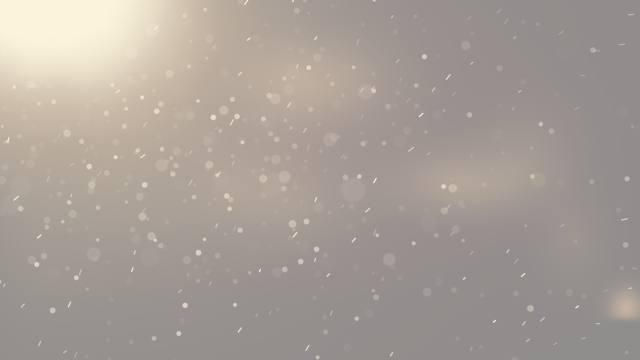
This background is drawn by a Shadertoy shader. Its source:

```glsl
const vec3 GREY  = vec3(0.560, 0.552, 0.547);
const vec3 MAUVE = vec3(0.598, 0.558, 0.556);
const vec3 TAN   = vec3(0.785, 0.718, 0.640);
const vec3 CREAM = vec3(0.985, 0.955, 0.855);
const vec3 SPARK = vec3(0.970, 0.935, 0.850);

const int   BOKEH_LAYERS = 4;
const float BOKEH_CELL   = 0.22;  // cell of the largest discs
const float BOKEH_SHRINK = 0.60;  // cell ratio between layers
const float BOKEH_FAINT  = 0.12;  // strength of the largest discs
const float BOKEH_GAIN   = 1.95;  // strength ratio between layers
const float STREAK_CELL  = 0.068;
const float STREAK_HALF  = 0.0080;
const float STREAK_WIDTH = 0.0016;
const float SMOKE_AMOUNT = 0.70;

vec3 hash3(vec2 p) {
    vec3 q = fract(p.xyx * vec3(0.1031, 0.1030, 0.0973));
    q += dot(q, q.yxz + 33.33);
    return fract((q.xxy + q.yzz) * q.zyx);
}

float noise(vec2 p) {
    vec2 i = floor(p), f = fract(p);
    f = f * f * (3.0 - 2.0 * f);
    vec2 e = vec2(1.0, 0.0);
    return mix(mix(hash3(i).x, hash3(i + e).x, f.x),
               mix(hash3(i + e.yx).x, hash3(i + e.xx).x, f.x), f.y);
}

float smoke(vec2 p) {
    return 0.55 * noise(p * 3.0) + 0.30 * noise(p * 6.1 + 7.0)
         + 0.15 * noise(p * 12.3 + 19.0);
}

float glow(vec2 p, vec2 center, vec2 radius) {
    vec2 d = (p - center) / radius;
    return exp(-dot(d, d));
}

// Amount of warm light: corner source, haze and drifting patches
float lightField(vec2 p) {
    float patches = 0.25 * glow(p, vec2(0.88, 0.77), vec2(0.20, 0.12));
    patches += 0.17 * glow(p, vec2(0.74, 0.45), vec2(0.24, 0.13));
    patches += 0.27 * glow(p, vec2(1.30, 0.49), vec2(0.20, 0.09));
    patches += 0.14 * glow(p, vec2(1.46, 0.59), vec2(0.14, 0.12));
    patches += 0.11 * glow(p, vec2(1.59, 0.33), vec2(0.09, 0.12));
    float haze = 0.55 * glow(p, vec2(0.18, 0.92), vec2(0.68, 0.61));
    haze *= 1.0 + SMOKE_AMOUNT * 0.5 * (smoke(p) - 0.5);
    patches *= 1.0 + SMOKE_AMOUNT * (smoke(p + 5.0) - 0.5);
    haze *= mix(1.0, smoothstep(-0.20, 0.10, p.x), smoothstep(0.60, 0.30, p.y));
    float source = 0.60 * glow(p, vec2(0.10, 1.05), vec2(0.36, 0.26));
    float flare = 0.50 * glow(p, vec2(1.74, 0.145), vec2(0.05, 0.055))
                * smoothstep(0.100, 0.125, p.y);
    return haze + patches + source + flare;
}

float dustDensity(vec2 p) {
    return 0.10 + 0.68 * glow(p, vec2(0.52, 0.58), vec2(0.68, 0.36));
}

// Soft out-of-focus discs in one grid layer
float bokeh(vec2 p, float cell, float seed, float pixel) {
    float sum = 0.0;
    vec2 home = floor(p / cell);
    for (int y = -1; y <= 1; y++)
    for (int x = -1; x <= 1; x++) {
        vec2 id = home + vec2(x, y);
        vec3 place = hash3(id + seed);
        vec3 look = hash3(id + seed + 57.0);
        vec2 center = (id + place.xy) * cell;
        float radius = cell * mix(0.08, 0.16, look.x);
        float d = length(p - center);
        float edge = max(pixel, radius * 0.22);
        float disc = 1.0 - smoothstep(radius - edge, radius + edge, d);
        float rim = 0.8 + 0.2 * smoothstep(0.0, radius, d);
        float shown = step(place.z, dustDensity(center));
        sum += shown * disc * rim * mix(0.12, 1.0, look.y * look.y * look.y);
    }
    return sum;
}

// Small motion-blurred flecks, flatter towards the right
float streaks(vec2 p, float pixel) {
    float sum = 0.0;
    vec2 home = floor(p / STREAK_CELL);
    for (int y = -1; y <= 1; y++)
    for (int x = -1; x <= 1; x++) {
        vec2 id = home + vec2(x, y);
        vec3 place = hash3(id + 211.0);
        vec3 look = hash3(id + 307.0);
        vec2 center = (id + place.xy) * STREAK_CELL;
        float angle = mix(0.95, 0.15, smoothstep(1.3, 1.7, center.x))
                    + 0.7 * (look.x - 0.5);
        vec2 dir = vec2(cos(angle), sin(angle));
        vec2 d = p - center;
        float along = STREAK_HALF * mix(0.35, 1.0, look.z);
        d -= dir * clamp(dot(d, dir), -along, along);
        float line = 1.0 - smoothstep(0.0, STREAK_WIDTH + pixel * 0.7, length(d));
        float shown = step(place.z, 0.24 + 0.28 * dustDensity(center));
        sum += shown * line * mix(0.2, 1.0, look.y * look.y);
    }
    return sum;
}

void mainImage(out vec4 fragColor, in vec2 fragCoord) {
    vec2 p = fragCoord / iResolution.y;
    float pixel = 1.0 / iResolution.y;

    // Background haze
    float light = clamp(lightField(p), 0.0, 1.0);
    vec3 shade = mix(GREY, MAUVE, glow(p, vec2(1.0, 0.62), vec2(0.62, 0.42)));
    vec3 col = mix(shade, TAN, smoothstep(0.0, 1.0, light) * 0.3 + min(light * 1.4, 0.7));
    col = mix(col, CREAM, smoothstep(0.42, 0.98, light));

    // Floating dust
    float cell = BOKEH_CELL, strength = BOKEH_FAINT;
    for (int i = 0; i < BOKEH_LAYERS; i++) {
        float disc = bokeh(p, cell, 31.0 * float(i + 1), pixel);
        col = mix(col, SPARK, min(disc * strength, 0.9));
        cell *= BOKEH_SHRINK;
        strength *= BOKEH_GAIN;
    }
    col = mix(col, SPARK, min(streaks(p, pixel), 0.95));

    fragColor = vec4(col, 1.0);
}
```
